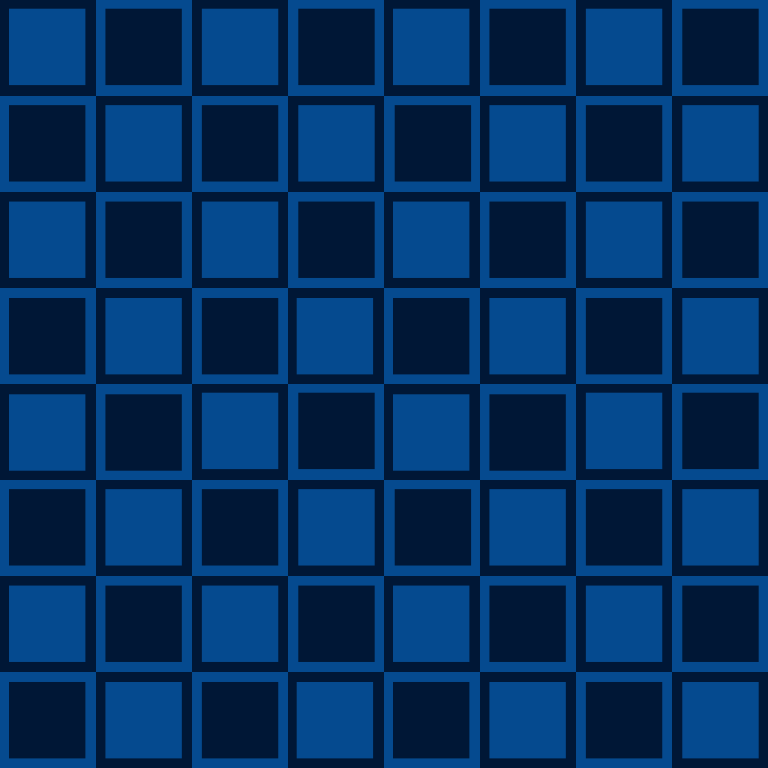
Write a WebGL 1 fragment shader that draws this pattern.

```glsl
precision highp float;
// Counterchanged checkerboard: eight by eight framed squares in two blues.
// Each cell swaps frame and centre colour; the centres drift slightly over
// every four cells, with a few small nudges near the middle of the canvas.
uniform vec2 u_resolution;

// Signed checker along each axis: +1 in even cells, -1 in odd, smoothed at lines.
vec2 alternation(vec2 grid, vec2 pixelsPerCell) {
  vec2 toLine = 0.5 - abs(fract(grid) - 0.5);
  vec2 parity = 1.0 - 2.0 * mod(floor(grid), 2.0);
  return parity * clamp(2.0 * toLine * pixelsPerCell, 0.0, 1.0);
}

// Left and top frame widths, in 96ths of a cell.
vec2 frameOffset(vec2 cell) {
  vec2 phase = mod(cell, 4.0);
  vec2 offset = vec2(9.0, 8.7) + 0.43 * phase;
  // Nudges beside the vertical and horizontal centre lines
  if (cell.x == 3.0 && phase.y == 3.0) offset.x -= 1.6;
  if (cell.x == 4.0 && phase.y == 1.0) offset.x += 1.7;
  if (cell.y == 4.0 && phase.x < 2.0) offset.y += 1.6;
  return offset;
}

// Antialiased coverage of the centre square.
float centreSquare(vec2 grid, vec2 pixelsPerCell) {
  float halfSide = 38.2 / 96.0;
  vec2 centre = frameOffset(floor(grid)) / 96.0 + halfSide;
  vec2 inside = halfSide - abs(fract(grid) - centre);
  vec2 cover = clamp(inside * pixelsPerCell + 0.5, 0.0, 1.0);
  return cover.x * cover.y;
}

void main() {
  vec2 uv = gl_FragCoord.xy / u_resolution;
  vec2 grid = 8.0 * vec2(uv.x, 1.0 - uv.y); // rows count downward
  vec2 pixelsPerCell = u_resolution / 8.0;

  // The centre takes the checker colour, the frame its opposite
  vec2 checker = alternation(grid, pixelsPerCell);
  float centre = centreSquare(grid, pixelsPerCell);
  float light = 0.5 + 0.5 * checker.x * checker.y * (2.0 * centre - 1.0);

  vec3 navy = vec3(0.0, 0.09, 0.21);
  vec3 blue = vec3(0.02, 0.29, 0.56);
  gl_FragColor = vec4(mix(navy, blue, light), 1.0);
}
```
